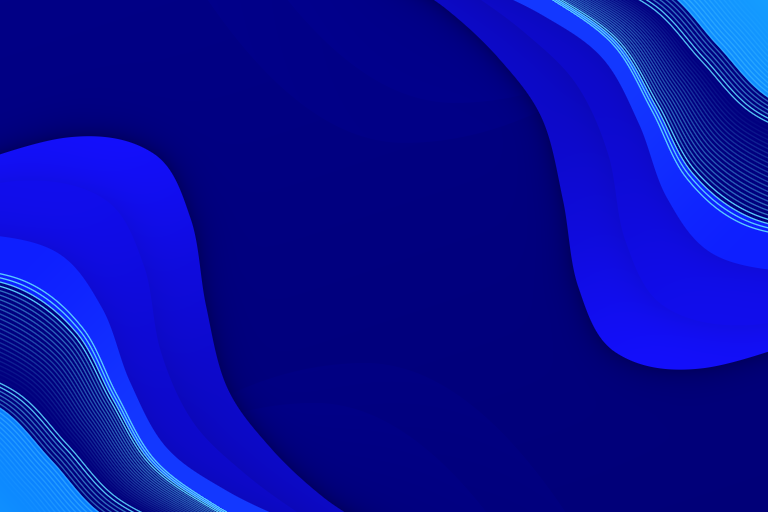
Write a WebGL 2 fragment shader that draws this background.

```glsl
#version 300 es
precision highp float;
// Layered blue waves with fine cyan contour lines in two opposite corners of a navy field.

uniform vec2 u_resolution;
out vec4 outColor;

// Layout, in units of the canvas height
const float ASPECT = 1.5;
const vec2 CENTER = vec2(0.751, 0.506);      // the two corners mirror through this point
const vec2 HILL_PEAK = vec2(0.713, 0.291);
const vec2 HILL_STEP = vec2(-0.098, -0.078);
const float SHADOW_WIDTH = 0.022;
const float LINE_HALF_WIDTH = 0.0013;
const float BAND_LINES = 24.0;
const float CORNER_SPACING = 0.0105;
const float CORNER_OFFSET = 0.061;

// Colours
const vec3 NAVY_LIGHT = vec3(0.005, 0.0, 0.525);
const vec3 NAVY_DARK = vec3(0.005, 0.0, 0.465);
const vec3 SHADOW = vec3(0.0, 0.0, 0.30);
const vec3 WAVE_BRIGHT = vec3(0.075, 0.06, 1.0);
const vec3 WAVE_DEEP = vec3(0.05, 0.035, 0.80);
const vec3 RIBBON_TOP = vec3(0.055, 0.12, 1.0);
const vec3 RIBBON_LOW = vec3(0.075, 0.22, 1.0);
const vec3 CORNER_BLUE = vec3(0.02, 0.46, 1.0);
const vec3 CORNER_CYAN = vec3(0.10, 0.66, 1.0);
const vec3 LINE_CYAN = vec3(0.36, 0.84, 1.0);

// Wave heights across the diagonal, at even steps along it
const float KNOT_STEP = 0.2;
const int KNOTS = 10;
const float OUTER[KNOTS] = float[](-0.86, -0.50, -0.137, 0.0, -0.055, -0.195, -0.313, -0.346, -0.34, -0.303);
const float MIDDLE[KNOTS] = float[](-0.92, -0.605, -0.305, -0.184, -0.238, -0.372, -0.447, -0.447, -0.416, -0.37);
const float RIBBON[KNOTS] = float[](-0.98, -0.723, -0.512, -0.383, -0.402, -0.492, -0.549, -0.516, -0.445, -0.36);
const float BAND[KNOTS] = float[](-0.98, -0.80, -0.635, -0.50, -0.479, -0.543, -0.596, -0.568, -0.504, -0.42);
const float CORNER[KNOTS] = float[](-1.17, -1.03, -0.92, -0.816, -0.734, -0.737, -0.744, -0.674, -0.566, -0.45);

// Catmull-Rom spline: height and slope at s
vec2 spline(float knots[KNOTS], float s) {
    float x = clamp(s / KNOT_STEP, 0.0, float(KNOTS) - 1.001);
    int i = int(x);
    float t = x - float(i);
    float a = knots[max(i - 1, 0)], b = knots[i];
    float c = knots[i + 1], d = knots[min(i + 2, KNOTS - 1)];
    float k1 = 0.5 * (c - a);
    float k2 = a - 2.5 * b + 2.0 * c - 0.5 * d;
    float k3 = 0.5 * (d - a) + 1.5 * (b - c);
    float height = b + t * (k1 + t * (k2 + t * k3));
    float slope = (k1 + t * (2.0 * k2 + 3.0 * k3 * t)) / KNOT_STEP;
    return vec2(height, slope);
}

// Approximate distance outside a wave; q = (along, across) the diagonal
float waveDistance(vec2 q, vec2 wave) {
    return (q.y - wave.x) / sqrt(2.0 * (1.0 + wave.y * wave.y));
}

float inside(float d, float px) {
    return clamp(0.5 - d / px, 0.0, 1.0);
}

// Coverage of lines at every whole phase
float contour(float phase, float px) {
    float grad = max(length(vec2(dFdx(phase), dFdy(phase))), 1e-5);
    float d = abs(fract(phase + 0.5) - 0.5) / grad;
    float w = LINE_HALF_WIDTH / px;
    return min(clamp(w + 0.5 - d, 0.0, 1.0), 2.0 * w);
}

void main() {
    vec2 uv = gl_FragCoord.xy / u_resolution;
    vec2 p = uv * vec2(ASPECT, 1.0);
    float px = 1.0 / u_resolution.y;

    // Fold the upper right half onto the lower left
    bool upper = dot(p - CENTER, vec2(1.0)) > 0.0;
    vec2 m = upper ? 2.0 * CENTER - p : p;
    vec2 q = vec2(m.x + 1.0 - m.y, m.x - 1.0 + m.y);

    // Navy field with faint nested hills
    vec3 navy = mix(NAVY_DARK, NAVY_LIGHT, clamp(0.5 + 0.6 * (uv.y - uv.x * 0.5 - 0.2), 0.0, 1.0));
    vec3 color = navy;
    for (int i = 0; i < 2; i++) {
        vec2 r = m - HILL_PEAK - float(i) * HILL_STEP;
        float hill = r.y + (r.x > 0.0 ? 1.9 : 0.88) * r.x * r.x;
        color.b += 0.022 * inside(hill, px) * exp(3.0 * min(hill, 0.0));
    }

    // Outer and middle waves, each with a soft shadow beneath
    float outer = waveDistance(q, spline(OUTER, q.x));
    float middle = waveDistance(q, spline(MIDDLE, q.x));
    float ribbon = waveDistance(q, spline(RIBBON, q.x));
    color = mix(color, SHADOW, 0.6 * exp(-max(outer, 0.0) / SHADOW_WIDTH));
    float deep = smoothstep(0.45, 1.25, q.x);
    vec3 outerColor = mix(WAVE_BRIGHT, WAVE_DEEP, deep);
    outerColor *= 1.0 - 0.10 * exp(-max(middle, 0.0) / 0.05);
    color = mix(color, outerColor, inside(outer, px));
    vec3 middleColor = mix(WAVE_BRIGHT, WAVE_DEEP, 0.35 + 0.6 * deep);
    middleColor *= 1.0 - 0.08 * exp(-max(ribbon, 0.0) / 0.04);
    color = mix(color, middleColor, inside(middle, px));
    vec3 ribbonColor = mix(RIBBON_TOP, RIBBON_LOW, smoothstep(0.5, 1.2, q.x));
    color = mix(color, ribbonColor, inside(ribbon, px));

    // Navy band, filled with lines blended between its two borders
    vec2 band = spline(BAND, q.x);
    vec2 corner = spline(CORNER, q.x);
    float across = (band.x - q.y) / max(band.x - corner.x, 0.02);
    float phase = across * BAND_LINES;
    color = mix(color, navy, smoothstep(1.7, 2.3, phase));
    float strength = phase < 3.5 ? 0.95 : 0.62 * (1.0 - across);
    float bandLines = contour(phase, px) * strength * step(-0.5, phase) * step(across, 1.0);
    color = mix(color, LINE_CYAN, bandLines);

    // Bright corner and its own fading lines
    float fill = waveDistance(q, corner - vec2(CORNER_OFFSET, 0.0));
    vec3 cornerColor = mix(CORNER_BLUE, CORNER_CYAN, (upper ? 0.45 : 0.15) + 2.5 * clamp(-fill, 0.0, 0.2));
    color = mix(color, cornerColor, inside(fill, px));
    float rank = (corner.x - q.y) / CORNER_SPACING;
    float fade = rank < 1.5 ? 0.9 : 0.6 * clamp(1.0 - rank / 20.0, 0.0, 1.0);
    color = mix(color, LINE_CYAN, contour(rank, px) * fade * step(-0.5, rank));

    outColor = vec4(color, 1.0);
}
```
